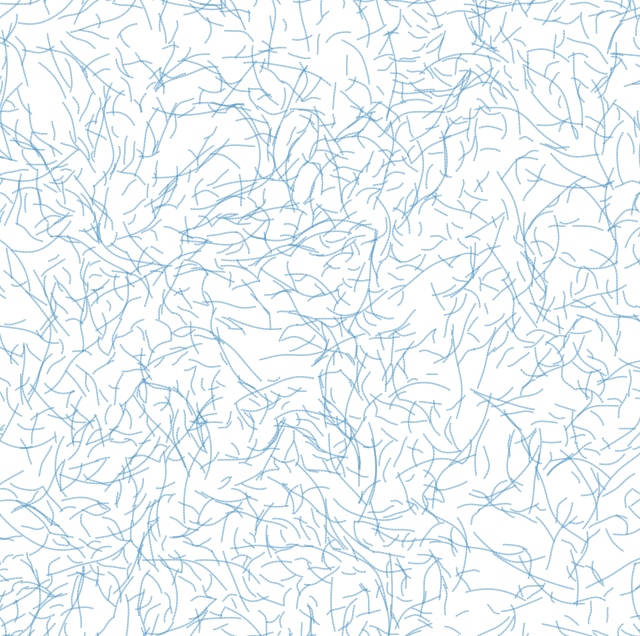
Give the GLSL for this pattern, as a Shadertoy shader.

```glsl
// Scattered fine blue creases: curved, faintly beaded strokes in loose bundles on white.

const vec3 PAPER = vec3(1.0);
const vec3 INK = vec3(0.30, 0.58, 0.755);
const float INK_OPACITY = 0.58;
const float HALF_WIDTH = 0.00128;
const float BEAD_PERIOD = 0.0046;
const float TAU = 6.2832;

// Three random values from a cell and a seed
vec3 hash3(vec2 cell, float seed) {
    vec3 p = fract(vec3(cell + 71.0, seed) * vec3(0.1031, 0.1030, 0.0973));
    p += dot(p, p.yxz + 33.33);
    return fract((p.xxy + p.yxx) * p.zyx);
}

// Smooth value noise, 0 to 1
float valueNoise(vec2 p, float seed) {
    vec2 cell = floor(p);
    vec2 f = fract(p);
    f = f * f * (3.0 - 2.0 * f);
    float low = mix(hash3(cell, seed).x, hash3(cell + vec2(1, 0), seed).x, f.x);
    float high = mix(hash3(cell + vec2(0, 1), seed).x, hash3(cell + vec2(1, 1), seed).x, f.x);
    return mix(low, high, f.y);
}

// Shared direction that neighbouring strokes tend to follow
float flowAngle(vec2 p) {
    return 9.0 * valueNoise(p * 6.0, 3.0);
}

// Distance to a bowed, slightly wavy stroke lying along the x axis
float strokeDistance(vec2 q, float halfLength, float bend, float wobble, float phase) {
    float t = clamp(q.x / halfLength, -1.0, 1.0);
    float wave = 3.6 * t + phase;
    float curve = halfLength * (bend * (t * t - 0.33) + wobble * sin(wave));
    float slope = 2.0 * bend * t + 3.6 * wobble * cos(wave);
    float across = (q.y - curve) / sqrt(1.0 + slope * slope);
    return length(vec2(max(abs(q.x) - halfLength, 0.0), across));
}

// Uneven ink along the stroke
float beads(float x) {
    return 0.87 + 0.13 * cos(TAU * x / BEAD_PERIOD);
}

// Fraction of paper left bare by one layer of strokes, one candidate per cell
float strokeLayer(vec2 p, float cells, vec2 lengthRange, float spread,
                  float keep, float pixel, float seed) {
    float bare = 1.0;
    vec2 home = floor(p * cells);
    for (int j = -2; j <= 2; j++) {
        for (int i = -2; i <= 2; i++) {
            vec2 cell = home + vec2(i, j);
            vec3 place = hash3(cell, seed);
            vec3 shape = hash3(cell, seed + 17.0);
            vec3 extra = hash3(cell, seed + 41.0);
            vec2 center = (cell + place.xy) / cells;
            float halfLength = 0.5 * mix(lengthRange.x, lengthRange.y, shape.x);

            // Skip strokes that are out of reach
            vec2 offset = p - center;
            if (length(offset) > halfLength * 1.4 + 2.0 * pixel) continue;

            // Thin the layer more in some regions than in others
            float density = keep + 0.9 * (valueNoise(center * 9.0, seed + 5.0) - 0.5);
            if (extra.x > density) continue;

            float angle = flowAngle(center) + spread * (2.0 * place.z - 1.0);
            float c = cos(angle);
            float s = sin(angle);
            vec2 q = vec2(c * offset.x + s * offset.y, c * offset.y - s * offset.x);
            float bend = 0.8 * (shape.y - 0.5);
            float wobble = 0.16 * (shape.z - 0.5);
            float d = strokeDistance(q, halfLength, bend, wobble, TAU * extra.y);
            float coverage = clamp((HALF_WIDTH - d) / pixel + 0.5, 0.0, 1.0);
            bare *= 1.0 - INK_OPACITY * coverage * beads(q.x);
        }
    }
    return bare;
}

void mainImage(out vec4 fragColor, in vec2 fragCoord) {
    float pixel = 1.0 / iResolution.y;
    vec2 p = fragCoord * pixel;

    // Long creases follow the flow, short ones branch across it
    float bare = strokeLayer(p, 19.0, vec2(0.06, 0.145), 0.45, 0.95, pixel, 11.0);
    bare *= strokeLayer(p, 41.0, vec2(0.015, 0.052), 1.3, 0.70, pixel, 83.0);

    fragColor = vec4(mix(INK, PAPER, bare), 1.0);
}
```
